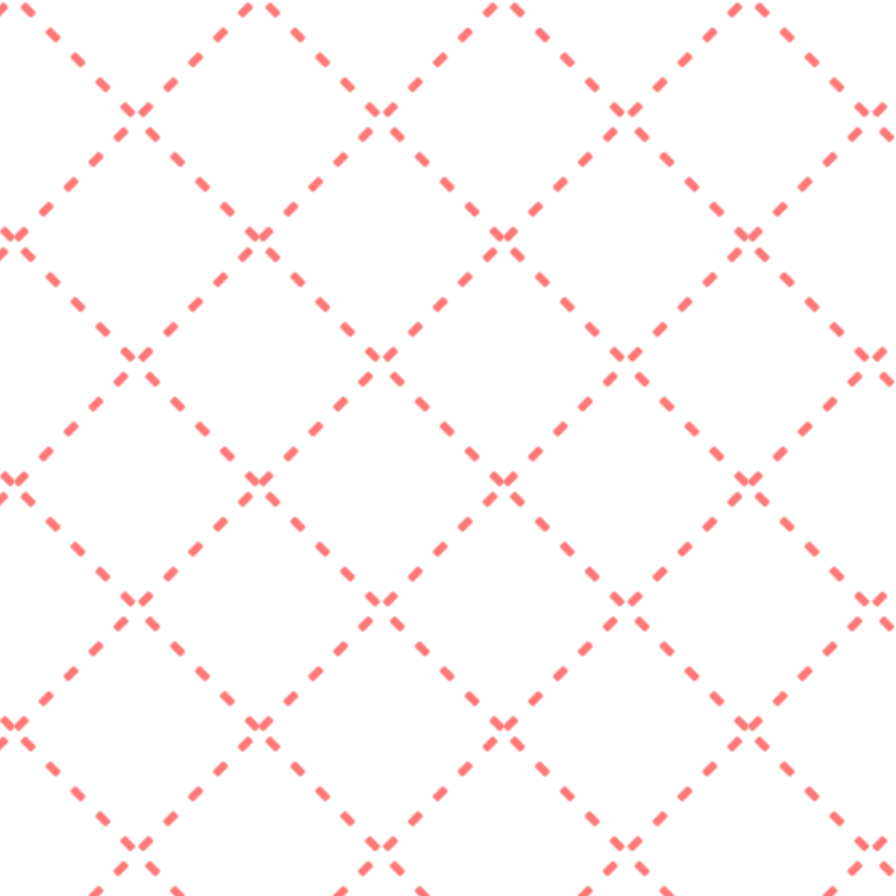
Reproduce this pattern procedurally as a Shadertoy shader.

```glsl
float roundedBox(vec2 p, vec2 halfSize, float radius) {
    vec2 q = abs(p) - halfSize + radius;
    return length(max(q, 0.0)) + min(max(q.x, q.y), 0.0) - radius;
}

// Distance to the dashed diagonal cross in one tile, y pointing down
float dashedCross(vec2 p) {
    // Mirror about the vertical axis of the cross
    vec2 tile = vec2(abs(fract(p.x - 0.059) - 0.5), fract(p.y));

    // Nearest of ten dashes; the spacing restarts in every tile
    float row = clamp(round((tile.y - 0.041) / 0.1018), 0.0, 9.0);
    float dashY = 0.041 + 0.1018 * row;
    float slope = sign(dashY - 0.485);
    vec2 offset = tile - vec2(abs(dashY - 0.485), dashY);

    // Rotate into the frame of the dash: along, across
    vec2 local = vec2(slope * offset.x + offset.y, offset.x - slope * offset.y) * 0.7071;
    return roundedBox(local, vec2(0.0315, 0.0162), 0.0105);
}

void mainImage(out vec4 fragColor, in vec2 fragCoord) {
    vec2 uv = fragCoord / iResolution.y;
    float tiles = 3.662;
    float dist = dashedCross(vec2(uv.x, 1.0 - uv.y) * tiles);

    // Soft ink edge, never narrower than a pixel
    float softness = max(0.008, tiles / iResolution.y);
    float ink = 1.0 - smoothstep(-softness, softness, dist);
    fragColor = vec4(mix(vec3(1.0), vec3(1.0, 0.47, 0.47), ink), 1.0);
}
```
